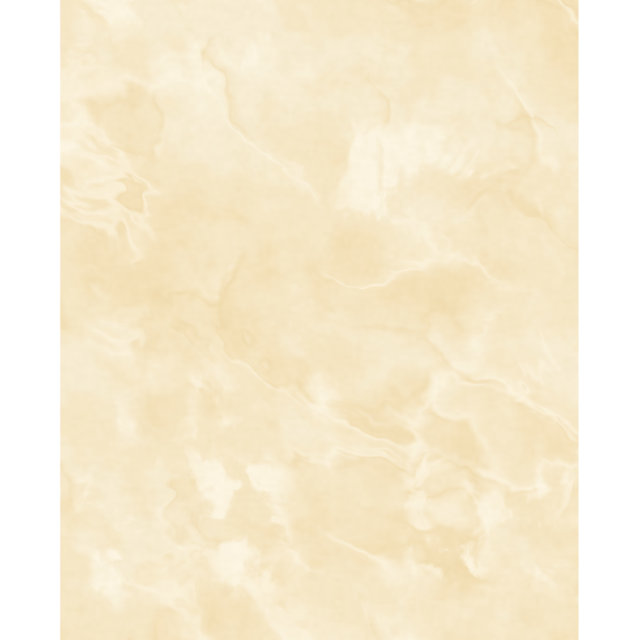
Write a WebGL 1 fragment shader that draws this texture.

```glsl
precision highp float;
// Draws an upright slab of cream marble with soft, slanting veins on white.
uniform vec2 u_resolution;

const vec3 WHITE = vec3(1.0);
const vec3 CREAM = vec3(0.962, 0.904, 0.772);
const vec3 HONEY = vec3(0.950, 0.872, 0.705);
const vec3 PALE = vec3(0.968, 0.926, 0.822);
const vec3 IVORY = vec3(0.990, 0.962, 0.890);
const vec3 AMBER = vec3(0.925, 0.825, 0.620);

const float SLAB_LEFT = 0.094;
const float SLAB_RIGHT = 0.904;
const float EDGE_SOFTNESS = 0.0015;
const float VEIN_SLANT = -0.62;    // radians, falling to the right
const float VEIN_STRETCH = 0.55;   // scale along the vein direction
const float WARP = 0.11;
const float GRAIN = 0.016;

float hash(vec2 p) {
  return fract(sin(dot(p, vec2(127.1, 311.7))) * 43758.5453);
}

float noise(vec2 p) {
  vec2 cell = floor(p);
  vec2 f = fract(p);
  f = f * f * (3.0 - 2.0 * f);
  float low = mix(hash(cell), hash(cell + vec2(1.0, 0.0)), f.x);
  float high = mix(hash(cell + vec2(0.0, 1.0)), hash(cell + vec2(1.0, 1.0)), f.x);
  return mix(low, high, f.y);
}

float fbm(vec2 p) {
  float sum = 0.0;
  float weight = 0.5;
  for (int i = 0; i < 5; i++) {
    sum += weight * noise(p);
    p = mat2(0.8, 0.6, -0.6, 0.8) * p * 2.03 + 17.3;
    weight *= 0.5;
  }
  return sum / 0.96875;
}

mat2 rotation(float angle) {
  float c = cos(angle);
  float s = sin(angle);
  return mat2(c, -s, s, c);
}

// Soft line where the signed field crosses zero.
float ridge(float field, float width) {
  return exp(-field * field / (width * width));
}

vec3 marble(vec2 uv) {
  vec2 warp = vec2(fbm(uv * 4.0 + 3.1), fbm(uv * 4.0 + 41.7)) - 0.5;
  vec2 p = rotation(VEIN_SLANT) * (uv + WARP * 2.0 * warp);
  p.x *= VEIN_STRETCH;

  // Broad clouds and finer mottling
  float cloud = fbm(p * 7.0 + 9.0) - 0.5;
  float mottle = fbm(uv * 24.0 + 5.0) - 0.5;
  float tone = cloud + 0.45 * mottle;
  vec3 color = mix(CREAM, HONEY, 0.75 * smoothstep(0.02, 0.28, -tone));
  color = mix(color, PALE, smoothstep(0.02, 0.22, tone));

  // Broken veins: a pale thread with an amber shadow beside it
  for (int i = 0; i < 3; i++) {
    float layer = float(i);
    float scale = 3.6 + 1.7 * layer;
    vec2 q = p * scale + 23.7 * layer;
    float field = fbm(q) - 0.5;
    float presence = smoothstep(0.48, 0.68, fbm(uv * 5.0 + 31.0 * layer + 7.0));
    float shadow = smoothstep(0.47, 0.66, fbm(uv * 6.0 + 19.0 * layer + 60.0));
    color = mix(color, IVORY, 0.26 * presence * ridge(field, 0.055));
    color = mix(color, IVORY, 0.55 * presence * ridge(field, 0.016));
    color = mix(color, AMBER, 0.38 * shadow * ridge(field + 0.035, 0.014));
    color = mix(color, HONEY, 0.40 * shadow * ridge(field + 0.055, 0.045));
  }

  // Scattered ragged bright patches
  float cluster = smoothstep(0.56, 0.74, fbm(uv * 5.5 + 83.0));
  float flake = smoothstep(0.48, 0.66, fbm(p * vec2(34.0, 22.0) + 12.0));
  color = mix(color, IVORY, 0.85 * cluster * flake);

  // Faint woven grain
  float grain = noise(uv * vec2(150.0, 85.0)) + noise(uv * vec2(70.0, 170.0)) - 1.0;
  return color + GRAIN * grain * vec3(0.45, 0.7, 1.0);
}

void main() {
  vec2 uv = gl_FragCoord.xy / u_resolution;
  float slab = smoothstep(SLAB_LEFT - EDGE_SOFTNESS, SLAB_LEFT + EDGE_SOFTNESS, uv.x)
    * (1.0 - smoothstep(SLAB_RIGHT - EDGE_SOFTNESS, SLAB_RIGHT + EDGE_SOFTNESS, uv.x));
  gl_FragColor = vec4(mix(WHITE, marble(uv), slab), 1.0);
}
```
